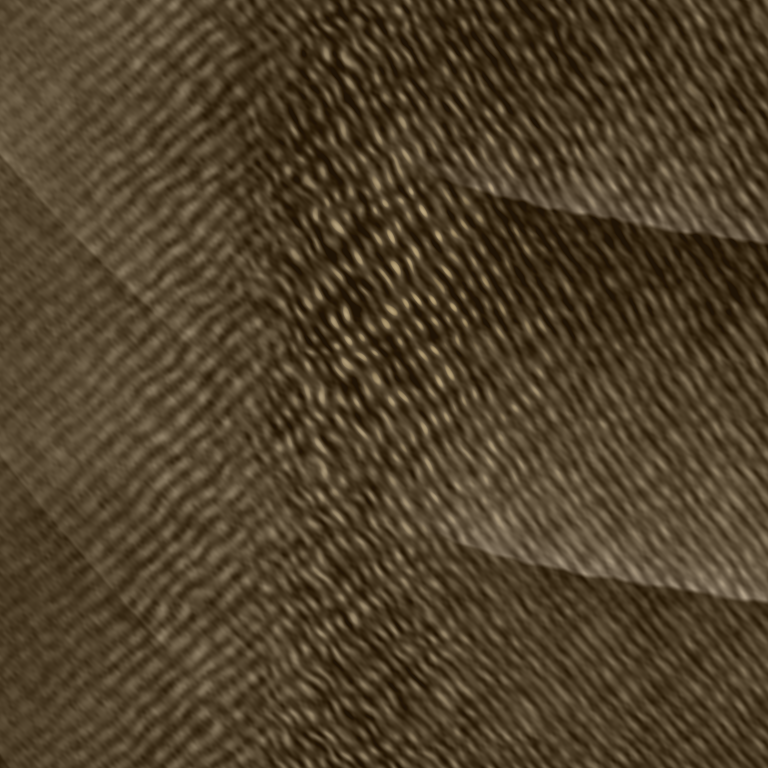
This texture is drawn by a WebGL 2 fragment shader. Its source:

```glsl
#version 300 es
precision highp float;
// Close view of overlapping brown feathers: soft ribbed vanes on the left, glossy
// slanted barbs on the right, meeting in a pebbled seam. Warped rows of staggered
// dashes form the barbs; curved edge functions add lit rims and cast shadows.

uniform vec2 u_resolution;
out vec4 outColor;

const float TAU = 6.2831853;
const vec3 MID_BROWN = vec3(0.322, 0.264, 0.176);
const vec3 TONE_TINT = vec3(1.0, 0.99, 0.94);
const vec3 GLINT = vec3(0.17, 0.15, 0.09);
const vec3 PALE_RIM = vec3(0.14, 0.14, 0.15);
const vec3 DEEPEST = vec3(0.12, 0.075, 0.02);

const vec2 LEFT_DIR = vec2(0.74, 0.673);    // direction the left ribs run
const vec2 RIGHT_DIR = vec2(0.53, -0.848);  // direction the right barbs run
const vec2 HAIR_DIR = vec2(0.70, -0.714);   // direction of the finest lines
const float LEFT_FREQ = 42.0;
const float LEFT_DASH_FREQ = 25.0;
const float RIGHT_FREQ = 58.0;
const float RIGHT_DASH_FREQ = 26.0;
const float SEAM_X = 0.335;
const float LEFT_GAP = 0.39;                // vertical step between left edges
const float RIGHT_GAP = 0.468;              // vertical step between right edges

float hash(vec2 p) {
    return fract(sin(dot(p, vec2(127.1, 311.7))) * 43758.5453);
}

float noise(vec2 p) {
    vec2 i = floor(p), f = fract(p);
    f = f * f * (3.0 - 2.0 * f);
    return mix(mix(hash(i), hash(i + vec2(1, 0)), f.x),
               mix(hash(i + vec2(0, 1)), hash(i + vec2(1, 1)), f.x), f.y);
}

float signedNoise(vec2 p) { return 2.0 * noise(p) - 1.0; }

// Coordinates along and across a direction
vec2 alongAcross(vec2 p, vec2 dir) {
    return vec2(dot(p, dir), dot(p, vec2(-dir.y, dir.x)));
}

float spot(vec2 p, vec2 center, vec2 size) {
    vec2 q = (p - center) / size;
    return exp(-dot(q, q));
}

// Rows of dashes, each row shifted at random; 'broken' goes from lines to beads
float dashRows(vec2 q, float broken) {
    float row = floor(q.y);
    float ridge = 0.5 - 0.5 * cos(TAU * q.y);
    float bead = 0.5 + 0.5 * sin(TAU * (q.x + 0.6 * hash(vec2(row, 4.0))));
    return 2.0 * ridge * mix(0.8, 0.2 + 1.1 * bead, broken) - 0.8;
}

// Soft ribs broken into short dashes
float leftRibs(vec2 p, float seam) {
    vec2 q = alongAcross(p, LEFT_DIR);
    float wobble = 0.22 * signedNoise(p * 12.0) + 0.18 * signedNoise(p * 36.0);
    vec2 cell = q * vec2(LEFT_DASH_FREQ, LEFT_FREQ) + vec2(0.3 * signedNoise(p * 19.0), wobble);
    float fleck = signedNoise(q * vec2(48.0, 90.0));
    return dashRows(cell, 0.5 + 0.3 * seam) + (0.5 + 0.3 * seam) * fleck;
}

// Long slanted barbs, leaning over further towards the bottom
float rightBarbs(vec2 p, float seam) {
    vec2 q = alongAcross(p, RIGHT_DIR);
    float lean = max(0.5 - p.y, 0.0);
    q.y -= 0.25 * lean * lean;
    float wobble = 0.25 * signedNoise(p * 11.0 + 3.0)
                 + (0.13 + 0.20 * seam) * signedNoise(p * 38.0);
    vec2 cell = q * vec2(RIGHT_DASH_FREQ, RIGHT_FREQ);
    cell += vec2(0.45 * signedNoise(p * 21.0 + 7.0), wobble);
    float fleck = signedNoise(q * vec2(50.0, 115.0) + 9.0);
    return dashRows(cell, 0.45 + 0.35 * seam) + (0.6 + 0.2 * seam) * fleck;
}

// Lit rim (x) and shadow (y) for a signed height above an edge
vec2 rimAndShadow(float height, float rimWidth, float shadowWidth, float blur) {
    float above = smoothstep(-blur, blur, height);
    return vec2(above * exp(-max(height, 0.0) / rimWidth),
                (1.0 - above) * exp(min(height, 0.0) / shadowWidth));
}

void main() {
    vec2 p = gl_FragCoord.xy / u_resolution;
    float blur = max(0.004, 1.0 / u_resolution.y);

    // Regions
    float seamX = SEAM_X + 0.03 * signedNoise(p * vec2(4.0, 11.0));
    float right = smoothstep(seamX - 0.09, seamX + 0.09, p.x);
    float seam = spot(p, vec2(0.40, p.y), vec2(0.15, 1.0));
    float farRight = smoothstep(0.52, 0.72, p.x);

    // Feather edges
    vec2 leftEdge = vec2(0.0), rightEdge = vec2(0.0);
    float t = p.x - 0.52;
    float rightCurve = 0.756 - 0.155 * t + 0.044 * exp(-max(t, -0.1) / 0.08)
                     + 0.0025 * signedNoise(p * 60.0);
    for (int i = 0; i < 3; i++) {
        float k = float(i);
        float leftCurve = 0.798 - LEFT_GAP * k - (1.12 + 0.15 * k) * p.x + 0.5 * p.x * p.x;
        leftEdge += rimAndShadow(p.y - leftCurve, 0.018, 0.045, blur) * (1.0 - 0.15 * k);
        rightEdge += rimAndShadow(p.y - rightCurve + RIGHT_GAP * k, 0.040, 0.045, blur);
    }
    leftEdge *= 1.0 - smoothstep(0.18, 0.36, p.x);
    rightEdge *= vec2(smoothstep(0.48, 0.66, p.x), farRight);

    // Broad light and dark
    float tone = mix(0.008, -0.012, right) + 0.03 * signedNoise(p * 6.0) + 0.015 * signedNoise(p * 15.0);
    tone -= 0.050 * spot(p, vec2(0.37, 0.70), vec2(0.09, 0.30));
    tone -= 0.060 * spot(p, vec2(0.68, 0.97), vec2(0.34, 0.16));
    tone -= 0.050 * spot(p, vec2(0.80, 0.62), vec2(0.30, 0.09));
    tone -= 0.030 * spot(p, vec2(0.10, 0.22), vec2(0.16, 0.10));
    tone += 0.040 * spot(p, vec2(0.90, 0.36), vec2(0.35, 0.12));
    tone += 0.035 * spot(p, vec2(0.08, 0.88), vec2(0.20, 0.20));
    tone += 0.040 * spot(p, vec2(0.04, 0.46), vec2(0.16, 0.12));
    tone += 0.025 * spot(p, vec2(0.24, 0.42), vec2(0.10, 0.25));

    // Barbs, with most contrast by the gloss and least in the lower left
    float glossy = spot(p, vec2(0.57, 0.62), vec2(0.16, 0.22));
    float leftContrast = 0.028 + 0.068 * smoothstep(0.0, 0.28, p.x);
    float rightContrast = 0.122 + 0.025 * glossy - 0.05 * rightEdge.y - 0.03 * farRight * (1.0 - p.y);
    float barbs = mix(leftRibs(p, seam) * leftContrast, rightBarbs(p, seam) * rightContrast, right);
    vec2 hairPos = alongAcross(p, HAIR_DIR);
    float hair = signedNoise(hairPos * vec2(60.0, 210.0)) + 0.8 * signedNoise(hairPos * vec2(150.0, 260.0));
    tone += barbs + 0.036 * hair;
    tone += 0.065 * leftEdge.x - 0.055 * leftEdge.y - 0.10 * rightEdge.y;

    // Colour
    vec3 color = MID_BROWN + TONE_TINT * tone + PALE_RIM * rightEdge.x;
    color += GLINT * smoothstep(0.09, 0.22, barbs) * (0.25 + 0.9 * glossy) * right;
    outColor = vec4(max(color, DEEPEST), 1.0);
}
```
